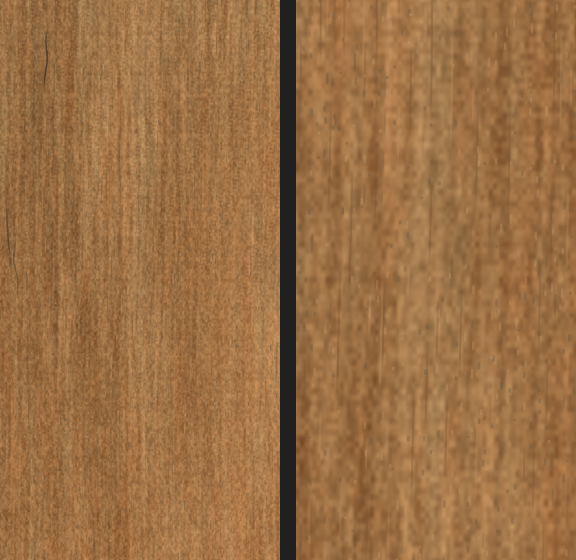
Left: the whole. Right: its middle third, enlarged.
This texture is drawn by a WebGL 2 fragment shader. Its source:

```glsl
#version 300 es
precision highp float;
// Straight-grained warm brown wood: broad tone drifts, stretched noise for
// vertical streaks, crisp fine mottle, long faint hairlines, short pores and
// pale flecks, and a few dark cracks near the left edge.

uniform vec2 u_resolution;
out vec4 fragColor;

float hash(vec2 p) {
    return fract(sin(dot(p, vec2(127.1, 311.7))) * 43758.5453);
}

float noise(vec2 p) {
    vec2 i = floor(p), f = fract(p);
    f = f * f * (3.0 - 2.0 * f);
    return mix(mix(hash(i), hash(i + vec2(1, 0)), f.x),
               mix(hash(i + vec2(0, 1)), hash(i + vec2(1, 1)), f.x), f.y);
}

// Thin vertical dashes, at most one per grid cell
float dashes(vec2 p, vec2 grid, float share, float halfWidth, float seed) {
    vec2 q = p * grid;
    q.y += 7.0 * hash(vec2(floor(q.x), seed));
    vec2 cell = floor(q);
    vec2 center = vec2(0.35 + 0.3 * hash(cell + seed), 0.5);
    vec2 d = abs(fract(q) - center) / grid;
    float halfLength = (0.12 + 0.36 * hash(cell + seed + 3.7)) / grid.y;
    float pixel = 1.0 / u_resolution.x;
    float across = 1.0 - smoothstep(halfWidth - 0.5 * pixel, halfWidth + 0.7 * pixel, d.x);
    float along = 1.0 - smoothstep(0.5 * halfLength, halfLength, d.y);
    return across * along * step(hash(cell + seed + 9.1), share);
}

// Slightly wandering cracks, broken along their length
float cracks(vec2 p) {
    float sum = 0.0;
    for (int i = 0; i < 3; i++) {
        float k = float(i);
        vec2 center = vec2(0.165 - 0.135 * min(k, 1.0) + 0.025 * max(k - 1.0, 0.0),
                           1.78 - 0.62 * min(k, 1.0) - 0.11 * max(k - 1.0, 0.0));
        vec2 d = p - center;
        d.x -= 0.05 * d.y * (1.0 - 2.0 * min(k, 1.0));
        d.x -= 0.012 * (noise(vec2(k * 5.0, p.y * 14.0)) - 0.5);
        float line = 1.0 - smoothstep(0.0005, 0.005, abs(d.x));
        float reach = 1.0 - smoothstep(0.04, 0.15, abs(d.y));
        float gaps = smoothstep(0.2, 0.65, noise(vec2(k + 2.5, p.y * 22.0)));
        sum += line * reach * gaps * (1.0 - 0.25 * k);
    }
    return min(sum, 1.0);
}

void main() {
    vec2 p = gl_FragCoord.xy / u_resolution.x;

    // Grain space, leaning and bending a little
    vec2 g = p;
    g.x += 0.02 * noise(vec2(p.x * 2.0, p.y * 1.6)) - 0.012 * p.y;

    // Grain layers from broad to fine
    float broad = noise(g * vec2(4.0, 0.9) + 3.3) - 0.5;
    float bands = noise(g * vec2(17.0, 1.3) + 11.0) - 0.5;
    float streaks = noise(g * vec2(62.0, 2.6) + 23.0) - 0.5;
    float fibres = noise(g * vec2(125.0, 7.0) + 41.0) - 0.5;
    float mottle = noise(g * vec2(150.0, 68.0) + 67.0) - 0.5;
    float grit = noise(g * vec2(197.0, 143.0) + 89.0) - 0.5;
    float ripple = noise(p * vec2(9.0, 24.0) + 5.0) - 0.5;

    // Streaks fade in and out over the board
    float streakiness = 0.5 + noise(p * vec2(5.0, 2.2) + 31.0);

    // Lighter towards the right edge, dark soft bands in the lower half
    float lower = 1.0 - smoothstep(0.5, 1.5, p.y);
    float tone = 0.535 + 0.26 * (p.x - 0.5) + 0.32 * broad + 0.24 * bands;
    tone -= 0.14 * lower * exp(-pow((g.x - 0.36) / 0.09, 2.0));
    tone -= 0.18 * lower * exp(-pow((g.x - 0.69) / 0.05, 2.0));
    tone += 0.05 * lower;
    tone += streakiness * (0.34 * streaks + 0.4 * fibres);
    tone += 0.56 * mottle + 0.52 * grit + 0.12 * ripple;
    vec3 color = mix(vec3(0.53, 0.365, 0.21), vec3(0.725, 0.535, 0.34), tone);

    // Reddish lower down, greyer at the upper left and along some fibres
    float warmth = 0.42 - 0.5 * p.y + 0.35 * p.x - 0.9 * bands
                 + 1.2 * (noise(g * vec2(48.0, 5.0) + 53.0) - 0.5)
                 + 0.9 * (noise(g * vec2(120.0, 40.0) + 97.0) - 0.5);
    color += clamp(warmth, -1.3, 1.0) * vec3(0.016, -0.013, -0.02);

    // Long faint hairlines along the grain, dark and light
    float darkLines = dashes(g, vec2(75.0, 5.0), 0.3, 0.0012, 7.0);
    float paleLines = dashes(g, vec2(68.0, 6.0), 0.28, 0.0012, 13.0);
    color = mix(color, vec3(0.47, 0.33, 0.2), 0.28 * darkLines * streakiness);
    color = mix(color, vec3(0.75, 0.57, 0.38), 0.24 * paleLines * streakiness);

    // Grey pores gather in patches, pale flecks lie between them
    float patches = smoothstep(0.3, 0.75, noise(p * vec2(8.0, 2.5) + 71.0));
    float pores = dashes(g, vec2(85.0, 22.0), 0.17, 0.0012, 2.0) * (0.15 + 0.5 * patches);
    pores = max(pores, 0.5 * dashes(g, vec2(110.0, 75.0), 0.09, 0.0015, 17.0));
    color = mix(color, vec3(0.41, 0.35, 0.26), pores * 0.75);
    float flecks = dashes(g, vec2(95.0, 60.0), 0.12, 0.0013, 29.0);
    color = mix(color, vec3(0.77, 0.6, 0.41), flecks * 0.35);

    color = mix(color, vec3(0.25, 0.2, 0.15), 0.8 * cracks(p));
    fragColor = vec4(color, 1.0);
}
```
